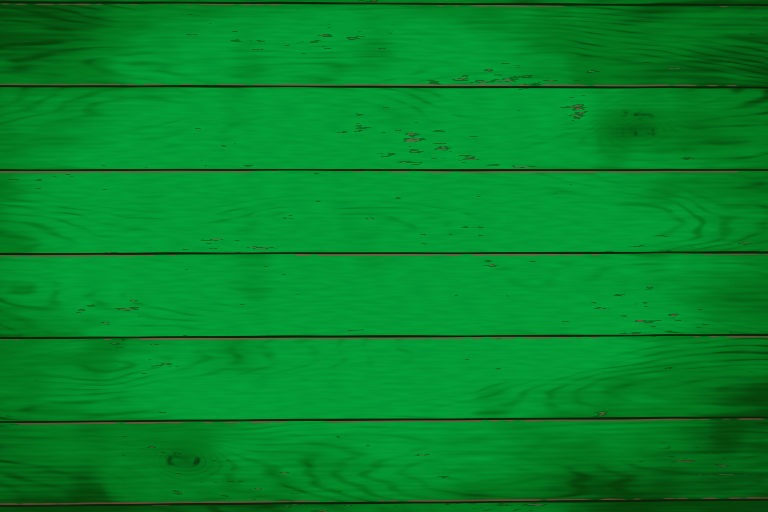
Reproduce this texture procedurally as a WebGL 1 fragment shader.

```glsl
precision highp float;
uniform vec2 u_resolution;

const vec3 BRIGHT_PAINT = vec3(0.01, 0.61, 0.215);
const vec3 MID_PAINT = vec3(0.01, 0.47, 0.12);
const vec3 DEEP_PAINT = vec3(0.02, 0.26, 0.04);
const vec3 PALE_FLAKE = vec3(0.30, 0.49, 0.29);
const vec3 BARE_WOOD = vec3(0.50, 0.33, 0.26);
const vec3 GAP_SHADOW = vec3(0.05, 0.13, 0.035);

vec2 gradientAt(vec2 cell) {
  float h = fract(sin(dot(cell, vec2(127.1, 311.7))) * 43758.55);
  return vec2(cos(h * 6.2832), sin(h * 6.2832));
}

// Gradient noise, roughly -1 to 1
float noise(vec2 p) {
  vec2 i = floor(p);
  vec2 f = p - i;
  vec2 w = f * f * f * (f * (f * 6.0 - 15.0) + 10.0);
  vec2 e = vec2(1.0, 0.0);
  float low = mix(dot(gradientAt(i), f), dot(gradientAt(i + e), f - e), w.x);
  float high = mix(dot(gradientAt(i + e.yx), f - e.yx),
                   dot(gradientAt(i + 1.0), f - 1.0), w.x);
  return 1.4 * mix(low, high, w.y);
}

float fbm(vec2 p) {
  float sum = 0.0;
  float amp = 0.6;
  for (int i = 0; i < 3; i++) {
    sum += amp * noise(p);
    p = p * 2.03 + 17.3;
    amp *= 0.5;
  }
  return sum;
}

// Closeness to the knot of a board, 1 at its heart
float knotAt(vec2 p, float board, float aspect) {
  float x = fract(0.7275 + 0.1025 * board) * aspect;
  vec2 d = (p - vec2(x, 0.072)) / vec2(0.060, 0.036);
  float strength = mix(0.15, 1.0, step(abs(mod(board, 4.0) - 1.0), 0.5));
  return strength * exp(-dot(d, d));
}

// Dark contour lines that bow into long arches and bend round the knot
float growthRings(vec2 p, vec2 seed, float knot) {
  float field = noise(p * vec2(1.4, 7.0) + seed) + 0.8 * knot;
  field += 3.0 * p.y + 0.05 * noise(p * vec2(7.0, 50.0) + seed);
  float wave = 0.5 + 0.5 * sin(field * 46.0);
  float presence = smoothstep(-0.3, 0.5, noise(p * vec2(2.3, 9.0) - seed));
  float broken = 0.6 + 0.6 * noise(p * vec2(14.0, 90.0) - seed);
  return wave * wave * wave * (0.2 + presence) * broken;
}

float vignette(vec2 uv) {
  vec2 d = (uv - vec2(0.47, 0.53)) * vec2(1.9, 1.9);
  return smoothstep(0.15, 1.6, dot(d, d));
}

vec3 paintColour(float tone) {
  vec3 c = mix(DEEP_PAINT, MID_PAINT, smoothstep(0.0, 0.5, tone));
  return mix(c, BRIGHT_PAINT, smoothstep(0.45, 0.9, tone));
}

// Paint flaked off along the grain: x is the chip, y its wider rim
vec2 flakes(vec2 p, vec2 seed, float pitch) {
  float worn = noise(p * vec2(3.2, 13.0) + seed * 1.7);
  float edge = smoothstep(0.55, 1.0, p.y / pitch);
  float n = fbm(p * vec2(19.0, 120.0) + seed) + 0.55 * worn + 0.12 * edge;
  return vec2(smoothstep(0.72, 0.82, n), smoothstep(0.58, 0.70, n));
}

// Bare edge beside a gap, where d is the signed distance below it
float bareEdge(float d, float x, float seam, float aa) {
  float side = mix(1.0, -1.0, step(abs(mod(seam, 5.0) - 1.0), 0.5));
  float reach = noise(vec2(x * 3.5, seam * 7.3)) + 0.08 * seam - 0.15;
  float ragged = 0.6 * noise(vec2(x * 40.0, seam * 3.7));
  float halfWidth = 0.0019 * smoothstep(-0.4, 0.5, reach + ragged);
  float offset = abs(d * side - 0.0034);
  return (1.0 - smoothstep(halfWidth - aa, halfWidth + aa, offset))
       * smoothstep(0.0002, 0.0012, halfWidth);
}

void main() {
  vec2 uv = gl_FragCoord.xy / u_resolution;
  float aspect = u_resolution.x / u_resolution.y;
  float aa = 0.6 / u_resolution.y;
  float x = uv.x * aspect;

  // Boards counted from the top, narrowing slightly to the right
  float pitch = mix(0.164, 0.161, uv.x);
  float top = mix(0.004, 0.010, uv.x) + 0.0007 * noise(vec2(x * 9.0, 2.5));
  float row = (1.0 - uv.y - top) / pitch;
  float board = floor(row);
  float seam = floor(row + 0.5);
  float gapDistance = (row - seam) * pitch;
  vec2 p = vec2(x, (row - board) * pitch);
  vec2 seed = vec2(13.7, 29.3) * (board + 2.0);

  // Stained paint over wood grain
  float knot = knotAt(p, board, aspect);
  float dim = vignette(uv);
  float fibre = noise(p * vec2(5.0, 140.0) + seed);
  float stain = fbm(p * vec2(2.6, 8.0) + seed * 0.6);
  float tone = 0.97 - 0.72 * dim - 0.32 * knot;
  tone -= (0.20 + 0.20 * dim) * growthRings(p, seed, knot);
  tone += (0.06 + 0.08 * dim) * fibre + (0.30 + 0.25 * dim) * min(stain, 0.15);
  tone -= 0.14 * smoothstep(0.1, 0.7, noise(p * vec2(8.0, 7.0) - seed));
  tone -= 0.20 * exp(-abs(gapDistance) / 0.005);
  vec3 colour = paintColour(tone);
  colour *= 1.0 + 0.05 * noise(p * vec2(22.0, 170.0) + seed);

  // Cracked knot heart, chips and their shaded rims
  float crack = smoothstep(0.15, 0.6, fbm(p * vec2(38.0, 50.0) + seed));
  colour = mix(colour, GAP_SHADOW, 0.65 * crack * smoothstep(0.3, 0.9, knot));
  vec2 chip = flakes(p, seed, pitch);
  colour = mix(colour, DEEP_PAINT, 0.55 * chip.y);
  vec3 chipColour = mix(PALE_FLAKE, BARE_WOOD, smoothstep(-0.1, 0.4, fibre));
  colour = mix(colour, chipColour * (1.0 - 0.3 * dim), 0.85 * chip.x);

  // Gaps between boards
  float bare = bareEdge(gapDistance, x, seam, aa);
  vec3 edgeColour = mix(PALE_FLAKE, BARE_WOOD, 0.55 + 0.07 * seam);
  colour = mix(colour, edgeColour * (1.0 - 0.2 * dim), 0.9 * bare);
  float gapWidth = 0.0019 + 0.0006 * noise(vec2(x * 6.0, seam * 5.1));
  float gap = 1.0 - smoothstep(gapWidth - aa, gapWidth + aa, abs(gapDistance));
  colour = mix(colour, GAP_SHADOW, gap);

  gl_FragColor = vec4(colour, 1.0);
}
```
